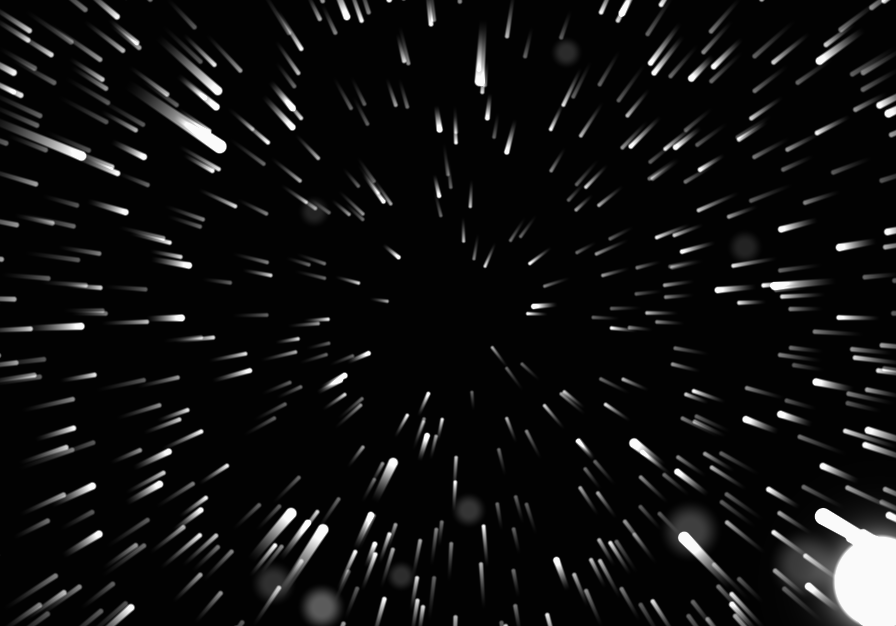
Write a Shadertoy shader that draws this background.

```glsl
const float TAU = 6.28319;
const vec2 CENTER = vec2(0.743, 0.502);   // vanishing point, in canvas heights
const float BACKGROUND = 0.008;
const int LAYERS = 8;
const float SECTORS = 36.0;
const float RING_STEP = 0.17;
const float EMPTY_RADIUS = 0.065;
const float DENSITY = 1.15;
const float EDGE_BLUR = 0.0022;
const vec2 ORB_CENTER = vec2(1.406, 0.070);
const float ORB_RADIUS = 0.072;

float hash(vec2 p) {
    return fract(sin(dot(p, vec2(127.1, 311.7))) * 43758.5453);
}

// Radial streak: round bright head, tail fading away from the center
float streak(vec2 p, vec2 head, float len, float halfWidth) {
    vec2 outward = normalize(head - CENTER);
    vec2 d = p - head;
    float along = dot(d, outward);
    float across = d.x * outward.y - d.y * outward.x;
    float t = clamp(along / len, 0.0, 1.0);
    float dist = length(vec2(along - t * len, across));
    float width = halfWidth * (1.0 - 0.25 * t);
    float body = 1.0 - smoothstep(width - EDGE_BLUR, width + EDGE_BLUR, dist);
    return body * pow(1.0 - t, 1.5);
}

float softDisc(vec2 p, vec2 center, float radius) {
    return 1.0 - smoothstep(0.3 * radius, radius, length(p - center));
}

// One candidate streak per polar cell
float starLayer(vec2 p, float layer) {
    vec2 d = p - CENTER;
    float turn = layer * 0.381;
    float sector = floor(fract(atan(d.y, d.x) / TAU + turn) * SECTORS);
    float shift = hash(vec2(sector, layer + 3.7));
    float ring = floor(length(d) / RING_STEP + shift);
    vec2 seed = vec2(sector + 41.0 * layer, ring + 7.3 * layer);

    float cellStart = (ring - shift) * RING_STEP;
    float len = (0.035 + 0.075 * clamp(cellStart, 0.0, 1.0)) * mix(0.7, 1.15, hash(seed + 1.3));
    float radius = cellStart + mix(0.012, RING_STEP - len - 0.008, hash(seed + 2.9));
    if (radius < EMPTY_RADIUS || hash(seed + 5.1) > DENSITY * radius) return 0.0;

    float angle = ((sector + mix(0.3, 0.7, hash(seed + 8.7))) / SECTORS - turn) * TAU;
    vec2 head = CENTER + radius * vec2(cos(angle), sin(angle));
    float glow = hash(seed + 11.9);
    float bold = smoothstep(0.8, 1.0, glow);
    float halfWidth = (0.0022 + 0.0024 * radius) * (1.0 + 0.6 * bold);
    float level = mix(0.35, 1.3, glow * glow) * mix(1.15, 0.8, radius);
    return level * streak(p, head, len, halfWidth);
}

// Nearby streaks, larger than the field
float nearStreaks(vec2 p) {
    float light = 1.4 * streak(p, vec2(0.351, 0.766), 0.18, 0.0105);
    light += 1.1 * streak(p, vec2(0.130, 0.751), 0.17, 0.0075);
    light += 1.1 * streak(p, vec2(0.348, 0.855), 0.13, 0.0070);
    light += 1.2 * streak(p, vec2(0.465, 0.180), 0.10, 0.0085);
    light += 1.2 * streak(p, vec2(0.516, 0.154), 0.13, 0.0085);
    light += 1.4 * streak(p, vec2(1.093, 0.141), 0.11, 0.0090);
    light += 1.3 * streak(p, vec2(1.013, 0.292), 0.06, 0.0075);
    light += 1.1 * streak(p, vec2(0.766, 0.870), 0.10, 0.0075);
    light += 1.2 * streak(p, vec2(1.237, 0.543), 0.10, 0.0060);
    light += 1.1 * streak(p, vec2(0.628, 0.261), 0.07, 0.0075);
    return light;
}

// Faint out-of-focus specks
float haze(vec2 p) {
    float light = 0.13 * softDisc(p, vec2(0.502, 0.662), 0.027);
    light += 0.16 * softDisc(p, vec2(0.905, 0.916), 0.027);
    light += 0.18 * softDisc(p, vec2(0.437, 0.068), 0.038);
    light += 0.35 * softDisc(p, vec2(0.514, 0.030), 0.040);
    light += 0.17 * softDisc(p, vec2(0.641, 0.080), 0.026);
    light += 0.20 * softDisc(p, vec2(0.749, 0.185), 0.030);
    light += 0.13 * softDisc(p, vec2(1.190, 0.605), 0.030);
    light += 0.24 * softDisc(p, vec2(1.103, 0.152), 0.052);
    light += 0.20 * softDisc(p, vec2(1.285, 0.098), 0.060);
    return light;
}

// Bright overexposed orb with its leading streak
float orb(vec2 p) {
    float dist = length(p - ORB_CENTER);
    float disc = 1.0 - smoothstep(ORB_RADIUS - 0.006, ORB_RADIUS + 0.006, dist);
    float halo = 0.45 * exp(-max(dist - ORB_RADIUS, 0.0) * 45.0);
    return disc + halo + 2.2 * streak(p, vec2(1.315, 0.175), 0.15, 0.0125);
}

void mainImage(out vec4 fragColor, in vec2 fragCoord) {
    vec2 p = fragCoord / iResolution.y;
    float light = BACKGROUND + haze(p) + nearStreaks(p) + orb(p);
    for (int i = 0; i < LAYERS; i++) {
        light += starLayer(p, float(i));
    }
    fragColor = vec4(vec3(clamp(light, 0.0, 0.98)), 1.0);
}
```
